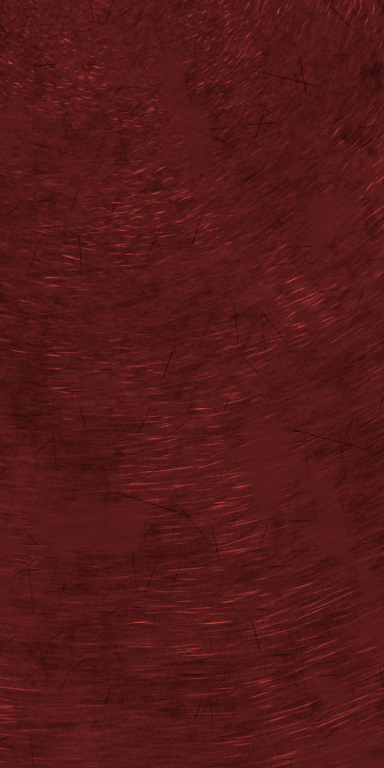
This texture is drawn by a WebGL 1 fragment shader. Its source:

```glsl
precision highp float;
uniform vec2 u_resolution;

float hash(vec2 p) {
  vec3 h = fract(p.xyx * vec3(0.1031, 0.1030, 0.0973));
  h += dot(h, h.yzx + 33.33);
  return fract((h.x + h.y) * h.z);
}

float noise(vec2 p) {
  vec2 i = floor(p), f = fract(p);
  f = f * f * (3.0 - 2.0 * f);
  return mix(mix(hash(i), hash(i + vec2(1.0, 0.0)), f.x),
             mix(hash(i + vec2(0.0, 1.0)), hash(i + 1.0), f.x), f.y);
}

float fbm(vec2 p) {
  float sum = 0.0, gain = 0.5;
  for (int i = 0; i < 5; i++) {
    sum += gain * noise(p);
    p = mat2(1.6, 1.2, -1.2, 1.6) * p + 17.3;
    gain *= 0.5;
  }
  return sum;
}

vec2 rotate(vec2 p, float angle) {
  float c = cos(angle), s = sin(angle);
  return vec2(c * p.x - s * p.y, s * p.x + c * p.y);
}

// One tapered hairline at most in each cell, with random tilt, length and strength
float scratches(vec2 p, vec2 cells, float width, float chance, float seed) {
  vec2 g = p * cells + seed * 7.7;
  g.x += 0.5 * hash(vec2(floor(g.y), seed));
  vec2 id = floor(g) + seed * 31.0, f = fract(g) - 0.5;
  float tilt = (hash(id + 3.1) - 0.5) * 0.5;
  float bow = (hash(id + 5.7) - 0.5) * 0.5;
  float offset = (hash(id + 9.2) - 0.5) * 0.5;
  float reach = mix(0.2, 0.49, hash(id + 12.4));
  float d = abs(f.y - offset - tilt * f.x - bow * f.x * f.x) / cells.y;
  float aa = 0.7 / u_resolution.x;
  float line = 1.0 - smoothstep(max(width - aa, 0.0), width + aa, d);
  float taper = 1.0 - smoothstep(reach * 0.3, reach, abs(f.x));
  float strength = hash(id + 21.8);
  return line * taper * strength * strength * step(hash(id + 15.6), chance);
}

void main() {
  vec2 p = gl_FragCoord.xy / u_resolution.x;

  // Brushing direction: wide arcs around a point above the upper left
  vec2 away = p - vec2(0.2, 2.25);
  vec2 arc = vec2(atan(away.x, -away.y) * 1.3, length(away));
  arc.y += 0.03 * (noise(p * 3.0) - 0.5);

  // Cloudy stain, brushed streaks and fine grain
  float cloud = fbm(p * 4.0 + 2.0);
  float tone = (cloud - 0.48) * 2.4 - 0.3;
  tone += (fbm(arc * vec2(9.0, 38.0)) - 0.48) * 2.2;
  tone += (noise(rotate(arc, 0.08) * vec2(22.0, 150.0)) - 0.5) * 1.3;
  tone += (noise(rotate(arc, -0.1) * vec2(45.0, 240.0)) - 0.5) * 1.4;
  tone += (noise(p * 210.0) - 0.5) * 1.5;

  // Bright scratches follow the arcs, from long and sparse to short and dense
  float bright = 0.0;
  for (int i = 0; i < 10; i++) {
    float k = float(i);
    vec2 q = rotate(arc, (hash(vec2(k, 4.0)) - 0.5) * 0.3);
    bright += scratches(q, vec2(2.6 + 1.3 * k, 13.0 + 6.0 * k), 0.0016, 0.6, k + 1.0);
  }
  bright *= 0.35 + 1.3 * smoothstep(0.3, 0.65, fbm(p * 5.0 + 40.0));
  tone += bright * 2.8;

  // Dark cuts run in any direction
  float cuts = 0.0;
  for (int i = 0; i < 6; i++) {
    float k = float(i);
    vec2 q = rotate(p, k * 0.55 + 0.3);
    cuts += scratches(q, vec2(2.5 + 1.2 * k, 6.0 + 4.0 * k), 0.0017, 0.4, k + 20.0);
  }
  tone -= cuts * 2.8;

  // Grime pits, heavier toward the upper right
  float corner = smoothstep(0.65, 1.0, p.x) * smoothstep(1.0, 1.9, p.y);
  float pits = smoothstep(0.58, 0.74, fbm(p * vec2(22.0, 17.0) + 8.0));
  tone -= pits * (0.9 + 1.3 * corner);

  // Smooth worn patches, mostly low along the right edge
  float edge = smoothstep(0.82, 1.0, p.x) * (1.0 - smoothstep(0.2, 0.7, p.y));
  float worn = smoothstep(0.64, 0.72, fbm(p * vec2(6.0, 5.0) + 61.0) + 0.14 * edge);
  tone = mix(tone, 0.5 + 0.15 * tone, worn * 0.75);

  // Dark red metal, with orange-red highlights on the strongest scratches
  float glow = max(tone - 1.8, 0.0);
  vec3 color = vec3(0.335, 0.097, 0.096) + tone * vec3(0.042, 0.014, 0.017);
  color += glow * vec3(0.025, 0.012, mix(0.006, -0.008, corner));
  gl_FragColor = vec4(clamp(color, vec3(0.11, 0.04, 0.035), vec3(0.72, 0.26, 0.22)), 1.0);
}
```
